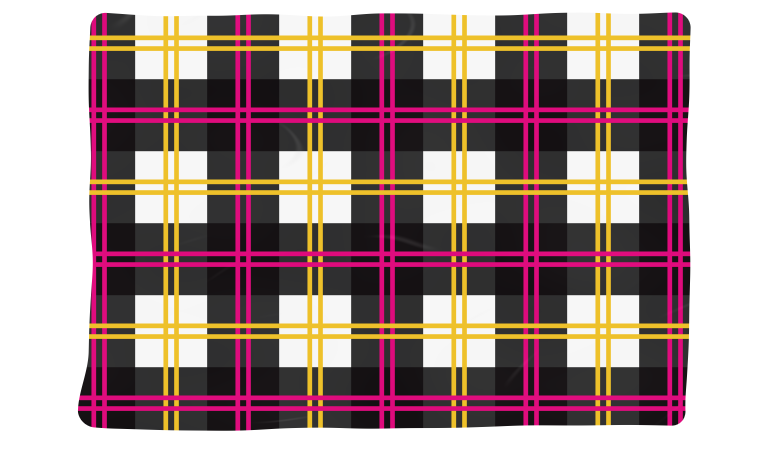
This pattern is drawn by a WebGL 1 fragment shader. Its source:

```glsl
precision highp float;
uniform vec2 u_resolution;

// Lengths are fractions of the canvas height, measured from its centre
const float PERIOD = 0.32;
const vec2 LIGHT_CENTRE = vec2(-0.1530, 0.0840);
const float BAND_HALF = 0.08;
const float PAIR_OFFSET = 0.0119;
const float LINE_HALF = 0.0052;

const vec2 CLOTH_CENTRE = vec2(0.0115, 0.0085);
const vec2 CLOTH_HALF = vec2(0.665, 0.460);
const float CORNER_RADIUS = 0.035;
const float EDGE_WAVE = 0.014;
const float CORNER_FLARE = 0.020;

const float SHEEN = 0.035;
const float CREASE = 0.09;

const vec3 PAPER = vec3(1.0);
const vec3 WHITE = vec3(0.968);
const vec3 GREY = vec3(0.188, 0.188, 0.190);
const vec3 BLACK = vec3(0.085, 0.070, 0.078);
const vec3 PINK = vec3(0.875, 0.045, 0.490);
const vec3 YELLOW = vec3(0.935, 0.755, 0.165);

vec2 hashGradient(vec2 cell) {
  vec3 q = fract(cell.xyx * vec3(0.1031, 0.1030, 0.0973));
  q += dot(q, q.yzx + 33.33);
  float angle = 6.2832 * fract((q.x + q.y) * q.z);
  return vec2(cos(angle), sin(angle));
}

float gradientNoise(vec2 p) {
  vec2 i = floor(p);
  vec2 f = p - i;
  vec2 u = f * f * f * (f * (f * 6.0 - 15.0) + 10.0);
  float a = dot(hashGradient(i), f);
  float b = dot(hashGradient(i + vec2(1.0, 0.0)), f - vec2(1.0, 0.0));
  float c = dot(hashGradient(i + vec2(0.0, 1.0)), f - vec2(0.0, 1.0));
  float d = dot(hashGradient(i + vec2(1.0, 1.0)), f - vec2(1.0, 1.0));
  return mix(mix(a, b, u.x), mix(c, d, u.x), u.y);
}

// Coverage of a shape from its signed distance, softened over one pixel
float coverage(float dist, float pixel) {
  return clamp(0.5 - dist / pixel, 0.0, 1.0);
}

// Distance to the nearest of the centres repeated every PERIOD
vec2 repeatDistance(vec2 p) {
  return abs(mod(p + 0.5 * PERIOD, PERIOD) - 0.5 * PERIOD);
}

float linePair(float fromCentre, float pixel) {
  return coverage(abs(fromCentre - PAIR_OFFSET) - LINE_HALF, pixel);
}

vec3 plaid(vec2 p, float pixel) {
  vec2 light = repeatDistance(p - LIGHT_CENTRE);
  vec2 dark = 0.5 * PERIOD - light;

  // Overlapping dark bands
  float column = coverage(dark.x - BAND_HALF, pixel);
  float row = coverage(dark.y - BAND_HALF, pixel);
  vec3 color = mix(mix(WHITE, GREY, column), mix(GREY, BLACK, column), row);

  // Horizontal pairs lie over vertical pairs
  color = mix(color, YELLOW, linePair(light.x, pixel));
  color = mix(color, PINK, linePair(dark.x, pixel));
  color = mix(color, YELLOW, linePair(light.y, pixel));
  return mix(color, PINK, linePair(dark.y, pixel));
}

// Rounded rectangle with wavering sides and a flared lower left corner
float clothDistance(vec2 p) {
  vec2 q = p - CLOTH_CENTRE;
  vec2 side = sign(q);
  vec2 wave = vec2(gradientNoise(vec2(q.y * 6.0, 4.3 + side.x * 3.0)),
                   gradientNoise(vec2(q.x * 5.0, 14.6 + side.y * 3.0)));
  vec2 halfSize = CLOTH_HALF + EDGE_WAVE * wave;
  halfSize.x += CORNER_FLARE * step(q.x, 0.0)
              * (1.0 - smoothstep(-0.43, -0.29, q.y));
  vec2 d = abs(q) - halfSize + CORNER_RADIUS;
  return length(max(d, 0.0)) + min(max(d.x, d.y), 0.0) - CORNER_RADIUS;
}

// Broad sheen plus sparse thin creases
float foldLight(vec2 p) {
  float broad = gradientNoise(p * vec2(3.0, 5.0) + 8.2);
  vec2 slanted = vec2(p.x + 0.5 * p.y, p.y - 0.4 * p.x);
  float bend = gradientNoise(slanted * vec2(2.5, 6.0) + 21.7);
  float ridge = 1.0 - smoothstep(0.0, 0.035, abs(bend));
  float patches = smoothstep(0.12, 0.5, gradientNoise(p * 4.5 + 41.3));
  return SHEEN * broad + CREASE * ridge * patches;
}

void main() {
  vec2 p = (gl_FragCoord.xy - 0.5 * u_resolution) / u_resolution.y;
  float pixel = 1.0 / u_resolution.y;

  vec3 cloth = plaid(p, pixel);
  float brightness = dot(cloth, vec3(0.299, 0.587, 0.114));
  cloth += foldLight(p) * mix(1.0, -0.35, brightness);

  vec3 color = mix(PAPER, cloth, coverage(clothDistance(p), pixel));
  gl_FragColor = vec4(clamp(color, 0.0, 1.0), 1.0);
}
```
